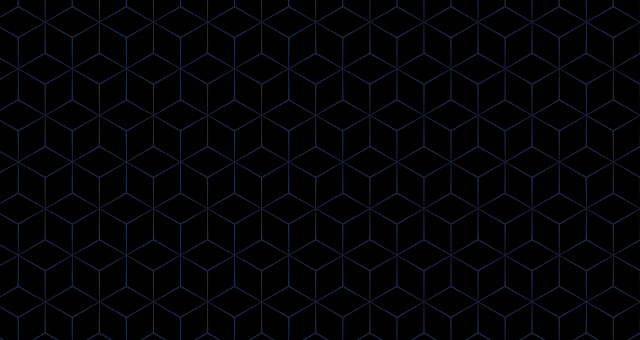
Reproduce this pattern procedurally as a Shadertoy shader.

```glsl
// Thin navy outlines of stacked cubes (a rhombille tiling) on black.
#define REPEATS 11.83               // lattice nodes across the canvas
#define ASPECT 0.5339               // canvas height over width
#define NODE vec2(0.0707, 0.0599)   // position of one six-way node
#define NODE_WIDTH 0.014            // line width at six-way nodes, in node spacings
#define CORNER_WIDTH 0.025          // line width at three-way corners
#define LINE_COLOR vec3(0.115, 0.165, 0.300)
#define BACKGROUND vec3(0.0)

const float PI = 3.14159265;
const float SQRT3 = 1.7320508;

// Offset from the nearest node of a triangular lattice with unit spacing.
vec2 nearestNodeOffset(vec2 p) {
    vec2 cell = vec2(1.0, SQRT3);
    vec2 a = mod(p + 0.5 * cell, cell) - 0.5 * cell;
    vec2 b = mod(p, cell) - 0.5 * cell;
    return dot(a, a) < dot(b, b) ? a : b;
}

// Share of a pixel covered by a line, also for lines thinner than a pixel.
float lineCoverage(float dist, float width, float pixel) {
    float outer = clamp((dist + 0.5 * width) / pixel + 0.5, 0.0, 1.0);
    float inner = clamp((dist - 0.5 * width) / pixel + 0.5, 0.0, 1.0);
    return outer - inner;
}

// Six spokes from each node to the corners of its hexagonal cell.
float cubeEdges(vec2 p, float pixel) {
    vec2 q = nearestNodeOffset(p);
    float sector = PI / 3.0;
    float angle = atan(q.x, q.y + 1e-6);
    angle = mod(angle + 0.5 * sector, sector) - 0.5 * sector;
    float along = length(q) * cos(angle);
    float across = length(q) * abs(sin(angle));
    float width = mix(NODE_WIDTH, CORNER_WIDTH, clamp(along * SQRT3, 0.0, 1.0));
    return lineCoverage(across, width, pixel);
}

void mainImage(out vec4 fragColor, in vec2 fragCoord) {
    vec2 canvas = fragCoord / iResolution.xy * vec2(1.0, ASPECT);
    float pixel = REPEATS / iResolution.x;
    float edges = cubeEdges((canvas - NODE) * REPEATS, pixel);
    fragColor = vec4(mix(BACKGROUND, LINE_COLOR, edges), 1.0);
}
```
